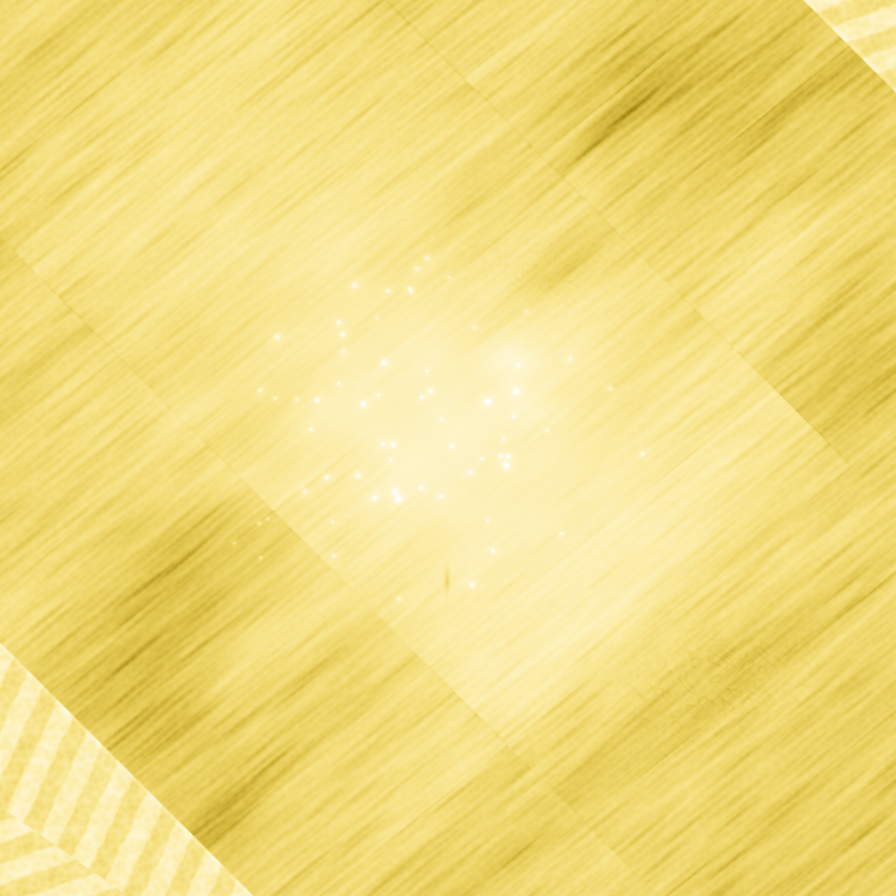
Write a three.js fragment shader that draws this texture.

```glsl
// Diagonal golden floorboards between two chevron-trimmed corners, under a cloud of sparkles.
// Everything is one scalar tone (boards, layered-sine grain, cellular fibres, glow),
// which a smooth curve turns into the straw-yellow palette.
varying vec2 vUv;

#define ALONG vec2(0.777, 0.629)
#define ACROSS vec2(-0.629, 0.777)
#define STRIP_WIDTH 0.122
#define BASE_TONE 0.435
#define GRAIN 0.10
#define FIBRE 0.13
#define SHADE 1.3
#define GLOW_CENTER vec2(0.50, 0.515)
#define GLOW_TONE 0.78
#define SPARKLES 64
#define TRIM_PITCH 0.044

vec2 hash2(vec2 p) {
  return fract(sin(vec2(dot(p, vec2(127.1, 311.7)), dot(p, vec2(269.5, 183.3)))) * 43758.5);
}

// Distance to the nearest scattered point.
float cells(vec2 p) {
  vec2 base = floor(p);
  float nearest = 2.0;
  for (int j = -1; j <= 1; j++)
    for (int i = -1; i <= 1; i++) {
      vec2 cell = base + vec2(float(i), float(j));
      nearest = min(nearest, length(cell + hash2(cell) - p));
    }
  return nearest;
}

// Soft elliptical patch.
float patchAt(vec2 p, vec2 center, vec2 size) {
  vec2 q = (p - center) / size;
  return exp(-dot(q, q));
}

// Layered sines stretched along the boards.
float streaks(vec2 g, float seed) {
  float sum = 0.0, amp = 0.5, freq = 27.0;
  for (int i = 0; i < 6; i++) {
    float phase = seed * (7.0 + 3.7 * float(i));
    float bend = 1.5 * sin(g.x * (4.0 + freq * 0.05) + phase);
    sum += amp * sin(g.y * freq + bend + phase) * (0.65 + 0.35 * sin(g.x * 11.0 + phase * 2.0));
    freq *= 1.93;
    amp *= 0.76;
  }
  return sum;
}

// Light and dark areas; p holds the diagonal position and the position across the boards.
float boardShade(vec2 p, float column) {
  if (column < 0.5)
    return -0.16 * patchAt(p, vec2(0.60, 0.16), vec2(0.22, 0.08))
         - 0.14 * patchAt(p, vec2(0.375, 0.037), vec2(0.10, 0.045))
         - 0.13 * patchAt(p, vec2(0.33, -0.105), vec2(0.10, 0.05));
  if (column > 1.5)
    return -0.13 * patchAt(p, vec2(1.64, 0.234), vec2(0.18, 0.04))
         - 0.12 * patchAt(p, vec2(1.55, 0.237), vec2(0.10, 0.008))
         - 0.11 * patchAt(p, vec2(1.69, 0.142), vec2(0.20, 0.05))
         - 0.15 * patchAt(p, vec2(1.55, -0.139), vec2(0.20, 0.06))
         + 0.10 * patchAt(p, vec2(1.57, 0.024), vec2(0.16, 0.045));
  return -0.13 * patchAt(p, vec2(1.31, 0.145), vec2(0.13, 0.035))
       - 0.11 * patchAt(p, vec2(1.03, -0.30), vec2(0.25, 0.04))
       - 0.12 * patchAt(p, vec2(0.81, 0.21), vec2(0.07, 0.05))
       + 0.06 * patchAt(p, vec2(1.06, 0.48), vec2(0.35, 0.13))
       + 0.09 * patchAt(p, vec2(1.36, -0.09), vec2(0.25, 0.07))
       + 0.11 * patchAt(p, vec2(0.86, -0.16), vec2(0.25, 0.08));
}

float woodTone(vec2 uv, float diagonal) {
  vec2 g = vec2(dot(uv, ALONG), dot(uv, ACROSS));
  float column = step(0.735, diagonal) + step(1.43, diagonal);
  float strip = (g.y + 0.103) / STRIP_WIDTH;
  float seed = hash2(vec2(column + 3.0, floor(strip) + 11.0)).x;
  float grain = streaks(g, seed);
  float shade = boardShade(vec2(diagonal, g.y), column);
  float tone = BASE_TONE + 0.08 * (seed - 0.5) + SHADE * shade * (1.0 - 0.35 * grain) + GRAIN * grain;
  // Fine fibres and sparse dark creases.
  tone += FIBRE * (cells(vec2(g.x * 12.0, g.y * 150.0)) - 0.5);
  tone -= 0.10 * (1.0 - smoothstep(0.0, 0.35, cells(vec2(g.x * 5.0 + seed * 9.0, g.y * 70.0))));
  tone += 0.06 * (cells(uv * 130.0) - 0.5);
  // Seams between boards.
  float joint = min(abs(diagonal - 0.735), abs(diagonal - 1.43));
  float side = abs(fract(strip + 0.5) - 0.5) * STRIP_WIDTH;
  tone -= 0.06 * (1.0 - smoothstep(0.0, 0.004, joint)) * smoothstep(0.2, 0.6, seed);
  tone -= 0.045 * (1.0 - smoothstep(0.0, 0.0025, side));
  // Blistered varnish.
  float worn = patchAt(uv, vec2(0.78, 0.24), vec2(0.13, 0.06)) + patchAt(uv, vec2(0.58, 0.69), vec2(0.08, 0.05));
  float blister = abs(cells(uv * vec2(48.0, 62.0) + 0.4 * sin(uv.yx * 140.0)) - 0.3);
  return tone - 0.09 * worn * (1.0 - smoothstep(0.0, 0.09, blister));
}

// Cream corners with worn chevron stripes.
float trimTone(vec2 uv, float diagonal) {
  bool shallow = diagonal > 1.0 || uv.y < 0.10 - 0.7 * uv.x;
  vec2 normal = shallow ? vec2(-0.33, 0.94) : vec2(0.90, -0.42);
  float wear = cells(uv * 42.0) - 0.5;
  float wave = abs(fract(dot(uv, normal) / TRIM_PITCH) - 0.5);
  float stripe = smoothstep(0.20, 0.30, wave + 0.10 * wear);
  return 0.74 - 0.19 * stripe + 0.14 * wear + 0.14 * (cells(uv * 120.0) - 0.5);
}

float surfaceTone(vec2 uv) {
  float diagonal = uv.x + uv.y;
  float outside = max(0.283 - diagonal, diagonal - 1.897);
  float rim = 1.0 - smoothstep(0.0, 0.006, abs(outside - 0.003));
  return (outside > 0.0 ? trimTone(uv, diagonal) : woodTone(uv, diagonal)) + 0.08 * rim;
}

void main() {
  // Four samples smooth the board edges.
  float tone = 0.0;
  for (int i = 0; i < 4; i++)
    tone += 0.25 * surfaceTone(vUv + 0.001 * (vec2(mod(float(i), 2.0), floor(float(i) / 2.0)) - 0.5));

  // Cloudy glow, longer toward the lower right.
  vec2 q = vUv - GLOW_CENTER;
  q += 0.018 * sin(q.yx * vec2(31.0, 27.0) + 1.5) + 0.008 * sin(q.yx * 73.0);
  vec2 tilted = vec2(dot(q, vec2(0.8, -0.6)), dot(q, vec2(0.6, 0.8)));
  float halo = patchAt(tilted, vec2(0.0), vec2(0.38, 0.30));
  float core = patchAt(tilted, vec2(0.0), vec2(0.23, 0.165));
  tone += halo * (0.17 - 0.3 * (tone - BASE_TONE));
  tone = mix(tone, GLOW_TONE + 0.03 * sin(q.x * 38.0) * sin(q.y * 45.0), 0.86 * core);
  tone += 0.12 * patchAt(vUv, vec2(0.57, 0.60), vec2(0.030, 0.020));
  tone += 0.09 * patchAt(vUv, vec2(0.60, 0.54), vec2(0.035, 0.020));
  tone -= 0.22 * patchAt(vUv, vec2(0.499, 0.352), vec2(0.003, 0.014));

  // Sparkles gather around the glow.
  for (int i = 0; i < SPARKLES; i++) {
    vec2 a = hash2(vec2(float(i), 4.0)), b = hash2(vec2(float(i), 9.0));
    vec2 spot = GLOW_CENTER + vec2(-0.02, 0.02) + (a + b - 1.0) * vec2(0.28, 0.23);
    float size = mix(0.0015, 0.0042, pow(fract(a.x * 17.0), 2.0));
    float d = length(vUv - spot) / size;
    tone += 0.22 * exp(-d * d) + 0.06 * exp(-d * d * 0.12);
  }

  float depth = 1.0 - clamp(tone, 0.08, 1.0);
  float deep = pow(depth, 4.0);
  gl_FragColor = vec4(1.0 - 0.02 * depth - 0.48 * deep, 1.0 - 0.2 * depth - 0.4 * deep, 1.0 - depth, 1.0);
}
```
